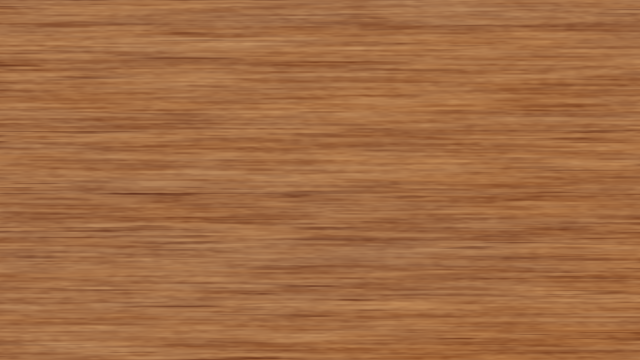
A Shadertoy shader for this texture:

```glsl
// Straight-grained brown wood with the fibres running horizontally.
// Layers of stretched streak noise, from soft bands to hair-thin fibres, set the tone;
// slow noise shifts the hue, and many thin dark pores are scattered along the grain.

// Integer hash of a lattice cell, from 0 to 1
float hash(ivec2 cell, int seed) {
    uvec2 q = uvec2(cell) * uvec2(1597u, 3812u) + uint(seed) * 7919u;
    uint n = (q.x ^ (q.y * 2741u)) * 15731u;
    n = (n ^ (n >> 15)) * 26699u;
    n = (n ^ (n >> 13)) * 31337u;
    return float((n ^ (n >> 16)) & 65535u) / 65535.0;
}

// One row of smooth noise, slid sideways so that streak ends do not line up
float fibreRow(float x, int row, int seed) {
    x += 17.0 * hash(ivec2(row, 5), seed + 31);
    int cell = int(floor(x));
    float t = smoothstep(0.0, 1.0, fract(x));
    return mix(hash(ivec2(cell, row), seed), hash(ivec2(cell + 1, row), seed), t);
}

// Streak noise from -1 to 1; scale holds cells per canvas height along x and y
float streaks(vec2 p, vec2 scale, int seed) {
    p = p * scale + 40.0;
    int row = int(floor(p.y));
    float t = smoothstep(0.0, 1.0, fract(p.y));
    return 2.0 * mix(fibreRow(p.x, row, seed), fibreRow(p.x, row + 1, seed), t) - 1.0;
}

void mainImage(out vec4 fragColor, in vec2 fragCoord) {
    vec2 p = fragCoord / iResolution.y;

    // Barely visible waviness of the grain
    p.y += 0.002 * streaks(p, vec2(1.3, 2.0), 1);

    // Tone: broad growth bands, then ever finer fibres
    float band = streaks(p, vec2(0.5, 9.0), 2);
    float tone = 0.26 * band
               + 0.26 * streaks(p, vec2(1.0, 27.0), 3)
               + 0.26 * streaks(p, vec2(2.5, 75.0), 4)
               + 0.40 * streaks(p, vec2(5.0, 150.0), 5)
               + 0.40 * streaks(p, vec2(8.0, 215.0), 6)
               + 0.26 * streaks(p, vec2(40.0, 190.0), 7);
    tone -= 0.12 * max(tone, 0.0);

    // Hue: from greyish brown to orange
    float warmth = 0.6 * streaks(p, vec2(0.8, 4.0), 8)
                 + 0.4 * streaks(p, vec2(2.0, 34.0), 9)
                 + 0.4 * streaks(p, vec2(9.0, 110.0), 10);

    vec3 color = vec3(0.643, 0.430, 0.267);
    color += tone * vec3(0.115, 0.125, 0.098);
    color += warmth * vec3(0.018, -0.003, -0.026);

    // Thin dark pores, denser in the darker bands
    float pore = smoothstep(0.30, 0.85, streaks(p, vec2(6.0, 180.0), 11));
    pore *= smoothstep(0.9, -0.7, band + streaks(p, vec2(2.5, 30.0), 12));
    color -= pore * vec3(0.105, 0.100, 0.070);

    fragColor = vec4(color, 1.0);
}
```
